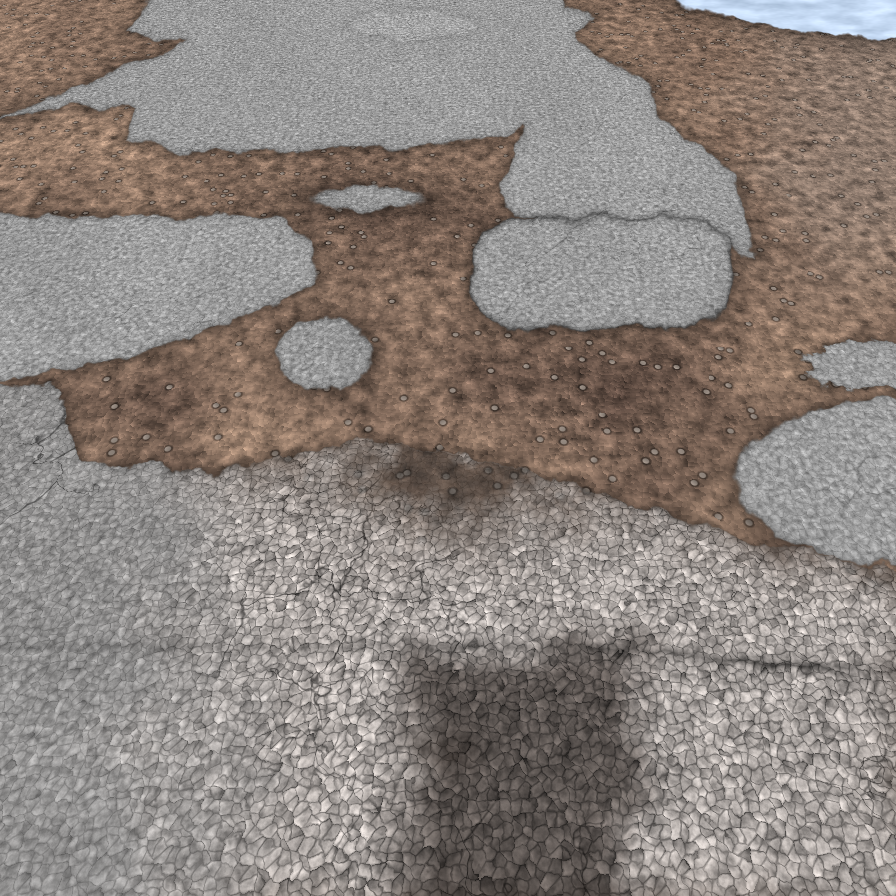
Reproduce this texture procedurally as a Shadertoy shader.

```glsl
// Broken asphalt road with potholes, loose brown dirt, gravel and a puddle.

vec2 hash22(vec2 p) {
  vec3 q = fract(p.xyx * vec3(.1031, .103, .0973));
  q += dot(q, q.yzx + 33.33);
  return fract((q.xx + q.yz) * q.zy);
}

float slope(vec2 cell, vec2 f, vec2 corner) {
  return dot(hash22(cell + corner) * 2. - 1., f - corner);
}

float gradientNoise(vec2 p) {
  vec2 i = floor(p), f = p - i, u = f * f * (3. - 2. * f);
  return mix(mix(slope(i, f, vec2(0)), slope(i, f, vec2(1, 0)), u.x),
    mix(slope(i, f, vec2(0, 1)), slope(i, f, vec2(1)), u.x), u.y);
}

float fbm(vec2 p) {
  float sum = 0., gain = 1.;
  for (int i = 0; i < 4; i++) {
    sum += gain * gradientNoise(p);
    p = p * 2.03 + 17.;
    gain *= .5;
  }
  return sum;
}

// Centre distance, gap distance, random tone, facet slope.
vec4 stones(vec2 p) {
  vec2 cell = floor(p), f = p - cell;
  vec4 s = vec4(8, 8, 0, 0);
  for (int k = 0; k < 9; k++) {
    vec2 o = vec2(k % 3 - 1, k / 3 - 1), h = hash22(cell + o), r = o + .1 + .8 * h - f;
    float d = length(r);
    if (d < s.x) s = vec4(d, s.x, fract(h.x * 7.3 + h.y * 3.1), dot(r, h.yx - .3));
    else s.y = min(s.y, d);
  }
  s.y -= s.x;
  return s;
}

float polygon(vec2 p, vec2 v[12]) {
  float d = 9., side = 1.;
  for (int i = 0, j = 11; i < 12; j = i, i++) {
    vec2 e = v[j] - v[i], w = p - v[i];
    vec2 b = w - e * clamp(dot(w, e) / dot(e, e), 0., 1.);
    d = min(d, dot(b, b));
    bvec3 c = bvec3(p.y >= v[i].y, p.y < v[j].y, e.x * w.y > e.y * w.x);
    if (all(c) || !any(c)) side = -side;
  }
  return side * sqrt(d);
}

float ellipse(vec2 p, vec2 c, vec2 r) { return (length((p - c) / r) - 1.) * min(r.x, r.y); }
float spot(vec2 p, vec2 c, vec2 r) { p = (p - c) / r; return exp(-dot(p, p)); }
float cover(float d, float soft) { return 1. - smoothstep(-soft, soft, d); }
float roundBox(vec2 p, vec2 c, vec2 r, float k) {
  p = abs(p - c) - r + k;
  return length(max(p, 0.)) + min(max(p.x, p.y), 0.) - k;
}

float farRoad(vec2 p) {
  float lane = polygon(p, vec2[12](vec2(.17,1.01), vec2(.137,.964), vec2(.211,.953),
    vec2(-.01,.865), vec2(.078,.882), vec2(.15,.88), vec2(.141,.846), vec2(.208,.829),
    vec2(.456,.836), vec2(.573,.85), vec2(.651,.922), vec2(.625,1.01)));
  float strip = polygon(p, vec2[12](vec2(.573,1.01), vec2(.664,.982), vec2(.635,.958),
    vec2(.724,.909), vec2(.736,.87), vec2(.82,.805), vec2(.844,.711), vec2(.78,.735),
    vec2(.573,.759), vec2(.557,.785), vec2(.586,.857), vec2(.521,.922)));
  return min(lane, strip);
}

float nearRoad(vec2 p) {
  return polygon(p, vec2[12](vec2(-.02,.573), vec2(.063,.568), vec2(.086,.486),
    vec2(.241,.473), vec2(.339,.495), vec2(.417,.509), vec2(.573,.479), vec2(.729,.43),
    vec2(.833,.398), vec2(1.02,.36), vec2(1.02,-.02), vec2(-.02,-.02)));
}

vec3 dirtColor(vec2 p, vec2 ground, float rough) {
  float dark = spot(p, vec2(.67, .55), vec2(.17, .08)) + .7 * spot(p, vec2(.16, .54), vec2(.11, .06))
    + .6 * spot(p, vec2(.44, .76), vec2(.16, .07));
  float pale = spot(p, vec2(.06, .84), vec2(.16, .04)) + spot(p, vec2(.3, .51), vec2(.16, .025))
    + spot(p, vec2(.86, .59), vec2(.07, .05));
  float light = clamp(.64 + .4 * rough - .5 * dark + .25 * pale, 0., 1.);
  vec3 c = mix(vec3(.35, .28, .245), vec3(.64, .53, .45), light);
  float gravel = smoothstep(.76, .95, p.x + .15 * rough) * smoothstep(.6, .8, p.y);
  c = mix(c, vec3(.56, .5, .46), .6 * gravel);
  vec4 grit = stones(ground * 170.), pebble = stones(ground * 60.);
  c *= .92 + .16 * grit.z + .55 * fbm(ground * 45.) + .25 * grit.w * (1. + dark);
  float loose = step(.91, pebble.z);
  c *= 1. - .4 * loose * cover(pebble.x - .36, .1);
  return mix(c, vec3(.64, .59, .55) * (.9 + pebble.w), loose * cover(pebble.x - .23, .06));
}

vec3 asphaltColor(vec2 p, vec2 ground, float rough, float near) {
  float coarse = near * (.2 + .8 * smoothstep(.1, .35, p.x + .12 * rough));
  float grain = fbm(ground * 150.);
  vec4 s = stones(ground * 112. + .7 * fbm(ground * 60.));
  vec3 c = mix(vec3(.61 - .06 * near), vec3(.68, .655, .64), coarse) + .04 * rough;
  float facets = (s.z - .5) * .3 + s.w * .5 - (.32 + .4 * grain) * cover(s.y - .13, .13);
  c *= 1.03 + facets * mix(.35, 1., coarse) + .4 * grain;
  vec4 plate = stones(ground * 11. + .5 * fbm(ground * 18.));
  float crack = cover(plate.y - .015, .02) * smoothstep(-.1, .3, fbm(ground * 5. + 4.));
  return c * (1. - crack * mix(.2, .5, near));
}

void mainImage(out vec4 fragColor, in vec2 fragCoord) {
  vec2 uv = fragCoord / iResolution.xy, ground = vec2(uv.x - .5, 1.2) / (1.45 - uv.y);
  float rough = fbm(uv * 9.), soft = max(.0015, 1. / iResolution.y);
  vec2 p = uv + .01 * vec2(fbm(uv * 32.), fbm(uv * 32. + 9.));
  // Road pieces
  float near = nearRoad(p) + .008 * fbm(ground * 40.);
  float middle = roundBox(p, vec2(.672, .695), vec2(.147, .062), .055);
  float left = max(roundBox(p, vec2(.1, .66), vec2(.25, .099), .05), .578 + (.1 + .55 * p.x) * p.x - p.y);
  float slabs = min(min(farRoad(p), left), min(middle, ellipse(p, vec2(1, .463), vec2(.18, .092))));
  slabs = min(slabs, ellipse(p, vec2(.362, .605), vec2(.052, .041)));
  slabs = min(slabs, ellipse(p, vec2(.41, .778), vec2(.06, .014)));
  slabs = min(slabs, ellipse(p, vec2(.965, .592), vec2(.065, .026)) + .012 * fbm(ground * 50.));
  float road = min(slabs, near), isNear = cover(near, soft);
  // Shaded soil and broken rims
  vec3 dirt = dirtColor(uv, ground, rough) * (1. - .35 * exp(-max(road, 0.) * 130.));
  vec3 asphalt = asphaltColor(uv, ground, rough, isNear);
  asphalt *= (1. - .25 * exp(-abs(road) * 350.)) * (1. - .4 * exp(-abs(middle) * 350.));
  float lid = ellipse(p, vec2(.462, .972), vec2(.072, .018));
  asphalt *= 1. + .07 * cover(lid, .002) - .1 * exp(-abs(lid) * 600.);
  // Soil, worn aggregate and seam
  float soil = spot(p, vec2(.5, .455), vec2(.12, .065)) + .6 * spot(p, vec2(.49, .155), vec2(.035))
    + .7 * exp(-abs(near) * 45.) * smoothstep(.15, .3, p.x);
  asphalt = mix(asphalt, dirt * .9, clamp(soil * (.65 + fbm(ground * 16.)), 0., .85) * isNear);
  float worn = cover(roundBox(p + .04 * rough, vec2(.58, .08), vec2(.13, .2), .03), .035);
  asphalt *= mix(vec3(1), vec3(.53, .51, .5), worn);
  float seam = exp(-abs(p.y - .278 + .025 * smoothstep(.6, 1., p.x)) * 180.);
  asphalt *= 1. - seam * isNear * mix(.2, .6, smoothstep(.6, .75, p.x)) * (.8 + rough);
  vec3 color = mix(dirt, asphalt, cover(road, soft));
  // Puddle
  float water = ellipse(p + vec2(0, .1 * (p.x - .94)), vec2(.94, 1.008), vec2(.22, .048));
  color *= 1. - .45 * exp(-max(water, 0.) * 130.);
  color = mix(color, vec3(.77, .85, .95) + .18 * fbm(uv * vec2(25, 90)), cover(water, soft));
  fragColor = vec4(clamp(color, 0., 1.), 1);
}
```
